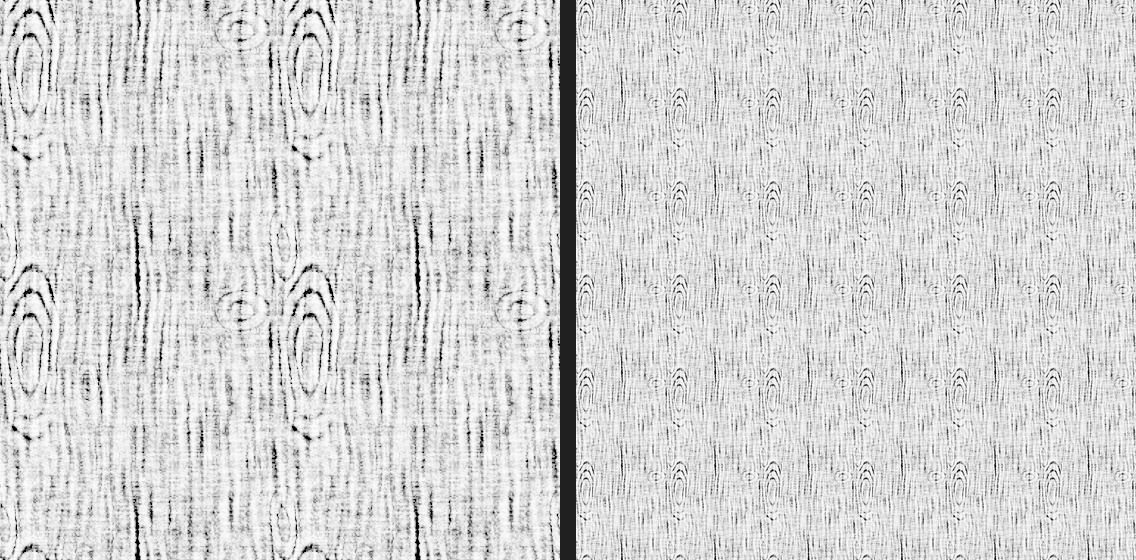
Left: one tile. Right: repeated 3 by 3.
A three.js fragment shader for this texture map:

```glsl
// Bleached wood grain with dark cracks, knots and a woven fibre, in 2 by 2 repeats.
varying vec2 vUv;

const float REPEATS = 2.0;

float hash(vec2 cell) {
  return fract(sin(dot(cell, vec2(127.1, 311.7))) * 43758.55);
}

// Value noise, centred on zero, that wraps after the given cells
float wrapNoise(vec2 p, vec2 cells, float seed) {
  vec2 q = p * cells;
  vec2 i = floor(q);
  vec2 f = q - i;
  f = f * f * (3.0 - 2.0 * f);
  vec2 a = mod(i, cells) + seed;
  vec2 b = mod(i + 1.0, cells) + seed;
  float low = mix(hash(a), hash(vec2(b.x, a.y)), f.x);
  float high = mix(hash(vec2(a.x, b.y)), hash(b), f.x);
  return mix(low, high, f.y) - 0.5;
}

// Shortest offset from a centre on the wrapping tile
vec2 wrapOffset(vec2 p, vec2 centre) {
  vec2 d = p - centre;
  return d - floor(d + 0.5);
}

// Sideways push that bends the grain around a knot
float knotPush(vec2 p, vec2 centre, vec2 size) {
  vec2 d = wrapOffset(p, centre);
  vec2 e = d / size;
  return -0.35 * d.x * exp(-dot(e, e));
}

// Thin oval growth rings that fade past the rim
float knotRings(vec2 p, vec2 centre, vec2 size, float count, float wear) {
  float r = length(wrapOffset(p, centre) / size);
  float mask = smoothstep(0.15, 0.5, r) * (1.0 - smoothstep(0.95, 1.2, r));
  float wave = cos(6.2832 * count * (r - 0.95 + 0.1 * wear));
  return mask * (exp(2.5 * (wave - 1.0)) - 0.3) * (1.0 + 1.6 * wear);
}

// Tapered vertical crack with a pale border
float crack(vec2 p, vec2 centre, float halfLength, float width) {
  vec2 d = wrapOffset(p, centre);
  float fade = 1.0 - smoothstep(0.35, 1.0, abs(d.y) / halfLength);
  float x = d.x / width;
  return fade * (exp(-x * x) - 0.3 * exp(-x * x / 9.0));
}

// Cracks scattered over the tile
float scatteredCracks(vec2 p) {
  float sum = 0.0;
  for (int i = 0; i < 44; i++) {
    float id = float(i);
    vec2 centre = vec2((id + hash(vec2(id, 3.0))) / 44.0, hash(vec2(id, 8.0)));
    float halfLength = mix(0.09, 0.28, hash(vec2(id, 14.0)));
    sum += crack(p, centre, halfLength, 0.0055) * mix(0.6, 1.6, hash(vec2(id, 21.0)));
  }
  return sum;
}

// Long streaks in two widths
float streaks(vec2 p) {
  return 1.5 * wrapNoise(p, vec2(58.0, 5.0), 23.0)
       + 1.2 * wrapNoise(p, vec2(110.0, 11.0), 37.0);
}

// Streaks set off against the grain beside them
float sharpStreaks(vec2 p) {
  vec2 side = vec2(0.021, 0.0);
  return streaks(p) - 0.5 * (streaks(p + side) + streaks(p - side));
}

// Fine crossed threads and dust
float weave(vec2 p) {
  return 1.2 * wrapNoise(p, vec2(16.0, 130.0), 41.0)
       + 0.8 * wrapNoise(p, vec2(140.0, 18.0), 53.0)
       + 1.7 * wrapNoise(p, vec2(190.0, 190.0), 67.0);
}

void main() {
  vec2 p = fract(vUv * REPEATS);
  vec2 tile = floor(vUv * REPEATS);

  // Knots: a tall arch, a narrow eye, a round knot and a small loop
  vec2 archAt = vec2(0.10, 0.74), archSize = vec2(0.125, 0.33);
  vec2 eyeAt = vec2(0.00, 0.13), eyeSize = vec2(0.05, 0.14);
  vec2 roundAt = vec2(0.86, 0.89), roundSize = vec2(0.09, 0.075);
  vec2 loopAt = vec2(0.33, 0.64), loopSize = vec2(0.04, 0.075);

  // Slow bends, rough edges and uneven darkness
  float wear = wrapNoise(p, vec2(16.0, 13.0), 71.0);
  float chips = wrapNoise(p, vec2(40.0, 60.0), 79.0);
  vec2 q = p;
  q.x += 0.05 * wrapNoise(p, vec2(4.0, 3.0), 83.0)
       + 0.009 * wrapNoise(p, vec2(9.0, 11.0), 89.0)
       + 0.006 * wrapNoise(p, vec2(60.0, 100.0), 97.0);
  vec2 bent = q;
  bent.x += knotPush(p, archAt, archSize) + knotPush(p, eyeAt, eyeSize)
          + knotPush(p, roundAt, roundSize);

  // Main cracks, then the scattered ones
  float cracks = scatteredCracks(q);
  cracks += 1.9 * crack(q, vec2(0.50, 0.11), 0.20, 0.007);
  cracks += 1.8 * crack(q, vec2(0.405, 0.75), 0.17, 0.006);
  cracks += 1.8 * crack(q, vec2(0.72, 0.35), 0.16, 0.007);
  cracks += 1.4 * crack(q, vec2(0.19, 0.70), 0.20, 0.007);
  cracks += 1.5 * crack(q, vec2(0.615, 0.90), 0.50, 0.005);

  // Sum of all darkening marks
  float mark = sharpStreaks(bent) + weave(p) + cracks * (1.0 + wear + 0.7 * chips);
  mark += 0.6 * wrapNoise(p, vec2(14.0, 9.0), 103.0);
  mark += 1.8 * knotRings(q, archAt, archSize, 4.0, wear);
  mark += 1.6 * knotRings(q, eyeAt, eyeSize, 2.0, wear);
  mark += 1.4 * knotRings(q, roundAt, roundSize, 2.0, wear);
  float firstTile = 1.0 - step(0.5, tile.x + tile.y);
  mark += 1.2 * firstTile * knotRings(q, loopAt, loopSize, 2.0, wear);

  float shade = 1.0 - 0.115 * exp(mark);
  gl_FragColor = vec4(vec3(clamp(shade, 0.0, 1.0)), 1.0);
}
```
